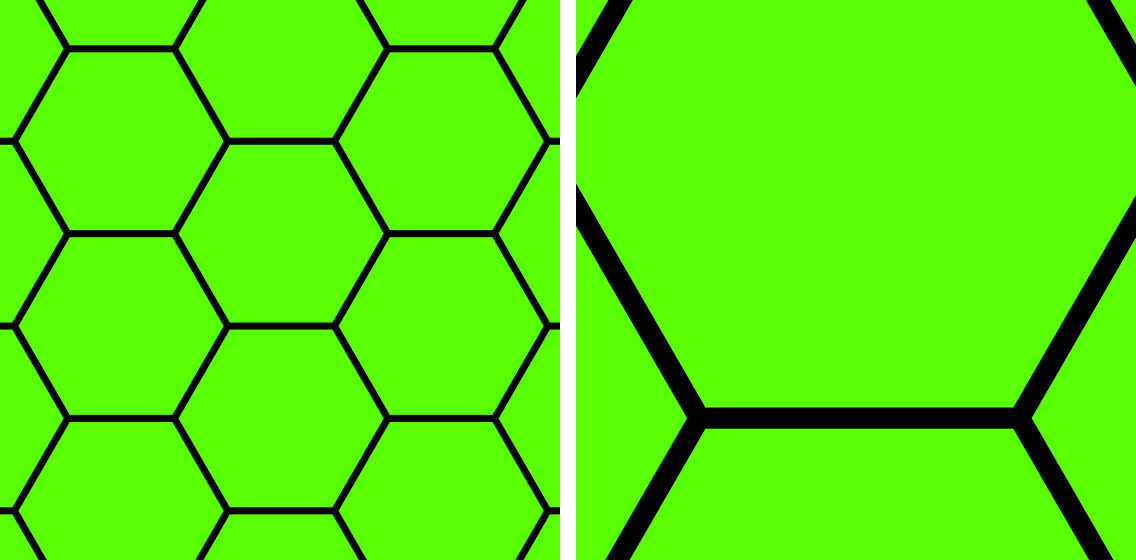
Left, the full canvas; right, a detail of the centre.
Reproduce this pattern procedurally as a WebGL 2 fragment shader.

```glsl
#version 300 es
precision highp float;

// Flat-topped honeycomb: bright green hexagons parted by black lines.
// Two interleaved rectangular lattices give the nearest cell centre;
// a hexagonal distance to that cell's border then draws the lines.

uniform vec2 u_resolution;
out vec4 fragColor;

// Offset from the nearest hexagon centre, for cells of unit height.
vec2 hexOffset(vec2 p) {
    vec2 period = vec2(sqrt(3.0), 1.0);
    vec2 a = mod(p + 0.5 * period, period) - 0.5 * period;
    vec2 b = mod(p, period) - 0.5 * period;
    return dot(a, a) < dot(b, b) ? a : b;
}

// Distance from inside a unit-height hexagon to its border.
float borderDistance(vec2 offset) {
    vec2 q = abs(offset);
    return 0.5 - max(q.y, dot(q, vec2(sqrt(3.0), 1.0) * 0.5));
}

void main() {
    vec2 uv = gl_FragCoord.xy / u_resolution.y;
    float cellHeight = 0.33;

    // One cell is centred slightly above the middle of the canvas.
    vec2 p = (uv - vec2(0.502, 0.5828)) / cellHeight;
    float border = borderDistance(hexOffset(p)) * cellHeight;

    // Line of constant width, smoothed over one pixel.
    float halfWidth = 0.0063;
    float pixel = 1.0 / u_resolution.y;
    float fill = clamp((border - halfWidth) / pixel + 0.5, 0.0, 1.0);

    vec3 lineBlack = vec3(0.0, 0.005, 0.0);
    vec3 cellGreen = vec3(0.35, 1.0, 0.0);
    fragColor = vec4(mix(lineBlack, cellGreen, fill), 1.0);
}
```
